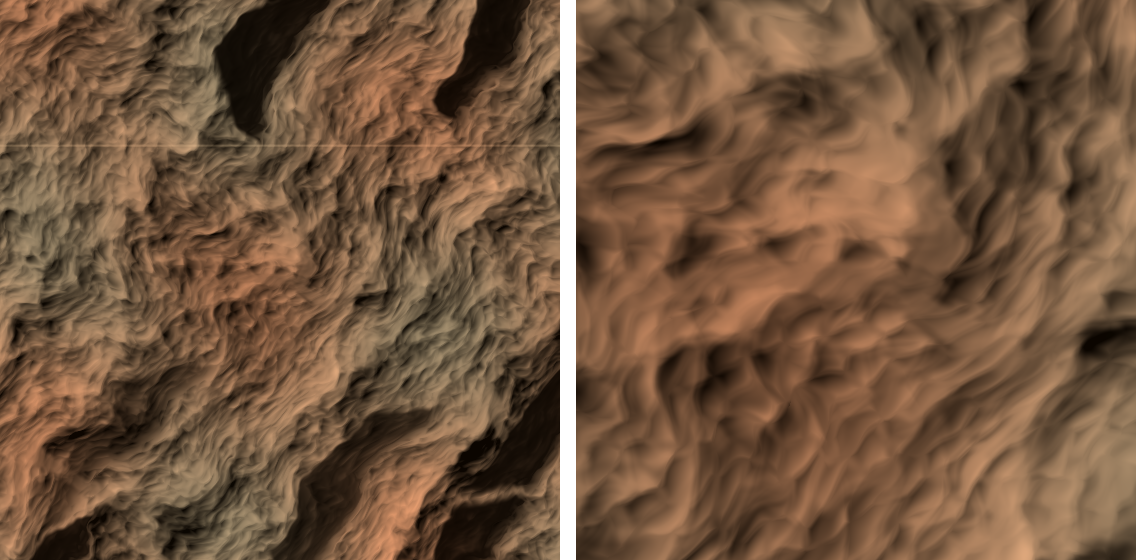
Left: the whole. Right: its middle third, enlarged.
Give the GLSL for this texture, as a WebGL 2 fragment shader.

```glsl
#version 300 es
precision highp float;

uniform vec2 u_resolution;
out vec4 fragColor;

vec2 hash2(vec2 p) {
    vec3 q = fract(p.xyx * vec3(0.1031, 0.1030, 0.0973));
    q += dot(q, q.yzx + 33.33);
    return fract((q.xx + q.yz) * q.zy);
}

vec2 rotate(vec2 p, float angle) {
    float c = cos(angle), s = sin(angle);
    return vec2(c * p.x + s * p.y, c * p.y - s * p.x);
}

// Cellular noise: offset from nearest seed, gap to the border, cell id
vec4 cells(vec2 p) {
    vec2 base = floor(p), offset = vec2(0.0);
    float nearest = 9.0, second = 9.0, id = 0.0;
    for (int y = -1; y <= 1; y++) {
        for (int x = -1; x <= 1; x++) {
            vec2 cell = base + vec2(x, y);
            vec2 jitter = hash2(cell + 57.0);
            vec2 d = p - cell - jitter;
            float dist = length(d);
            if (dist < nearest) {
                second = nearest;
                nearest = dist;
                offset = d;
                id = fract(jitter.x * 7.3 + jitter.y * 5.1);
            } else {
                second = min(second, dist);
            }
        }
    }
    return vec4(offset, second - nearest, id);
}

// Layered sines that bend straight ridges into winding ones
vec2 warp(vec2 p, float frequency, float amount) {
    for (int i = 0; i < 4; i++) {
        p += amount * sin(frequency * p.yx + vec2(1.3, 4.1) * float(i + 1));
        p = rotate(p, 0.6);
        frequency *= 1.9;
        amount *= 0.55;
    }
    return rotate(p, -2.4);
}

// Sunlit slope of one layer of ridges, softened at the creases
float ridgeSlope(vec2 p, float frequency, float angle, float stretch, float softness) {
    vec2 q = rotate(p, angle) * frequency * vec2(stretch, 1.0);
    vec4 c = cells(q + frequency * 1.7);
    float crease = smoothstep(0.0, softness, c.z);
    return dot(c.xy, vec2(0.3, -1.0)) * crease * (0.65 + 0.7 * c.w);
}

// Sum of ridge layers from broad spurs to fine gullies
float terrainSlope(vec2 p) {
    float sum = 0.0, frequency = 6.0, weight = 0.27, softness = 0.12;
    for (int i = 0; i < 5; i++) {
        float angle = 0.75 + 0.4 * sin(float(i) * 2.4);
        sum += weight * ridgeSlope(p, frequency, angle, 0.55, softness);
        frequency *= 1.85;
        weight *= 0.97;
        softness *= 1.35;
    }
    return sum;
}

// Long cast shadows on the far side of some large spurs
float castShadow(vec2 p, float roughness) {
    vec4 c = cells(rotate(p, 0.85) * vec2(2.8, 5.6) + 11.0);
    float depth = c.y - 0.35 * c.x + roughness;
    float side = smoothstep(0.12, 0.26, depth) * smoothstep(0.0, 0.07, c.z);
    return side * smoothstep(0.38, 0.55, c.w);
}

// Pale dry washes along the borders of very large cells
float dryWash(vec2 p, float width) {
    vec4 c = cells(p * 2.3 + 4.0);
    float present = smoothstep(0.0, 0.6, sin(p.x * 9.0 - p.y * 7.0 + 1.0));
    return present * (1.0 - smoothstep(width * 0.4, width, c.z));
}

vec3 rockColor(float tone, float rust) {
    vec3 color = tone * vec3(1.0, 0.8, 0.62) - vec3(0.0, 0.015, 0.028);
    return color + rust * tone * vec3(0.09, -0.03, -0.05);
}

void main() {
    vec2 uv = gl_FragCoord.xy / min(u_resolution.x, u_resolution.y);
    vec2 bent = warp(uv, 8.0, 0.025);
    vec2 rough = warp(bent, 45.0, 0.004);

    // Relief and shadow
    float slope = terrainSlope(rough);
    float tone = 0.455 + slope;
    tone += 0.035 * sin(bent.x * 11.0 + 2.0 * sin(bent.y * 8.0));
    float shadow = castShadow(rough, 0.35 * slope);
    tone = mix(tone, 0.06 + 0.15 * max(slope, 0.0), 0.93 * shadow);

    // Washes and one faint thin level line
    float wash = dryWash(rough, 0.055) * (1.0 - shadow);
    tone = mix(tone, 0.5 + 0.25 * slope, 0.7 * wash);
    float level = 1.0 - smoothstep(0.0008, 0.0028, abs(uv.y - 0.74));
    tone += 0.14 * level;

    // Compress highlights, then tint by rust patches
    tone = max(tone, 0.045);
    tone -= 0.5 * max(tone - 0.62, 0.0);
    float rust = sin(bent.x * 9.0 + 1.0) * sin(bent.y * 8.0 + 2.0 * bent.x);
    vec3 color = rockColor(tone, rust + 0.5 * slope);
    fragColor = vec4(clamp(color, 0.0, 1.0), 1.0);
}
```
